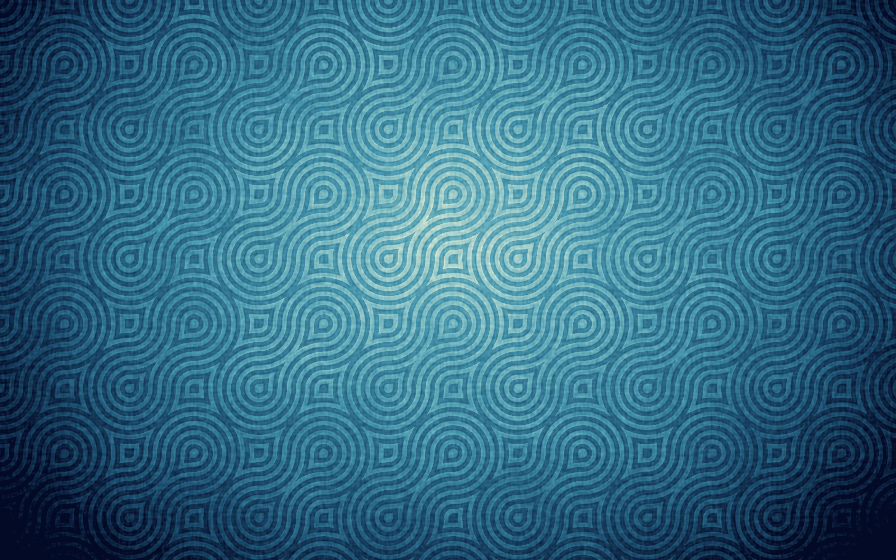
Write a WebGL 1 fragment shader that draws this pattern.

```glsl
precision highp float;

// Interlocking swirls: square tiles of concentric arcs, where one tile in four
// is turned so that its arcs join two neighbouring discs into an S.
// A tone ramp colours the bands under a soft glow, a vignette and cloth wear.

uniform vec2 u_resolution;

vec2 gradientAt(vec2 cell) {
  float angle = 6.2832 * fract(sin(dot(cell, vec2(127.1, 311.7))) * 43758.5);
  return vec2(cos(angle), sin(angle));
}

float gradientNoise(vec2 p) {
  vec2 i = floor(p);
  vec2 f = fract(p);
  vec2 u = f * f * f * (f * (f * 6.0 - 15.0) + 10.0);
  vec2 e = vec2(1.0, 0.0);
  float low = mix(dot(gradientAt(i), f),
                  dot(gradientAt(i + e), f - e), u.x);
  float high = mix(dot(gradientAt(i + e.yx), f - e.yx),
                   dot(gradientAt(i + 1.0), f - 1.0), u.x);
  return mix(low, high, u.y);
}

// Distance from the disc centres, 0 there and 1 at the small squares.
float swirlField(vec2 grid) {
  vec2 cell = floor(grid);
  vec2 f = fract(grid);
  vec2 parity = mod(cell, 2.0);
  bool turned = parity.x < 0.5 && parity.y > 0.5;
  bool mirrored = abs(parity.x - parity.y) > 0.5;
  if (mirrored && !turned) f.x = 1.0 - f.x;
  float nearest = min(length(f), length(f - 1.0));
  return turned ? 1.0 - nearest : nearest;
}

vec3 toneColor(float t) {
  vec3 color = mix(vec3(0.01, 0.04, 0.15), vec3(0.12, 0.33, 0.46),
                   clamp(t / 0.35, 0.0, 1.0));
  color = mix(color, vec3(0.27, 0.58, 0.67), clamp((t - 0.35) / 0.3, 0.0, 1.0));
  color = mix(color, vec3(0.45, 0.71, 0.75), clamp((t - 0.65) / 0.17, 0.0, 1.0));
  return mix(color, vec3(0.82, 0.90, 0.83), clamp((t - 0.82) / 0.3, 0.0, 1.0));
}

void main() {
  vec2 uv = gl_FragCoord.xy / u_resolution;
  vec2 p = gl_FragCoord.xy / u_resolution.y;

  // Seven light and seven dark bands per tile, counted from the top left
  float tiles = 8.65;
  float bands = 7.0;
  float phase = fract(swirlField(vec2(p.x, 1.0 - p.y) * tiles) * bands);
  float blur = 0.75 * tiles * bands / u_resolution.y;
  float ridge = 1.0 - smoothstep(0.25 - blur, 0.25 + blur, abs(phase - 0.25));
  float rim = 1.0 - smoothstep(0.03, 0.07 + blur, abs(phase - 0.07));
  float crease = 1.0 - smoothstep(0.03, 0.06 + blur, abs(phase - 0.57));

  // Light falls off from a point above the middle
  vec2 offset = (uv - vec2(0.505, 0.59)) * vec2(1.0, 0.8);
  float falloff = dot(offset, offset);
  float light = 0.73 - 1.95 * falloff + 0.15 * exp(-45.0 * falloff);

  // Cloth fibres in both directions, fine grain, and broad worn patches
  float fibres = gradientNoise(p * vec2(47.0, 190.0))
               + gradientNoise(p * vec2(230.0, 61.0) + 17.3)
               + gradientNoise(p * vec2(150.0, 137.0) + 5.6);
  float patches = gradientNoise(p * 7.0 + 3.0)
                + 0.6 * gradientNoise(p * 19.0 + 40.0);

  float contrast = 0.11 + 0.12 * clamp(light, 0.0, 1.0);
  contrast *= 1.0 + 0.35 * patches;
  float tone = light + contrast * (ridge - 0.5 + 0.25 * rim - 0.3 * crease);
  tone += 0.085 * fibres + 0.05 * patches;

  gl_FragColor = vec4(toneColor(tone), 1.0);
}
```
